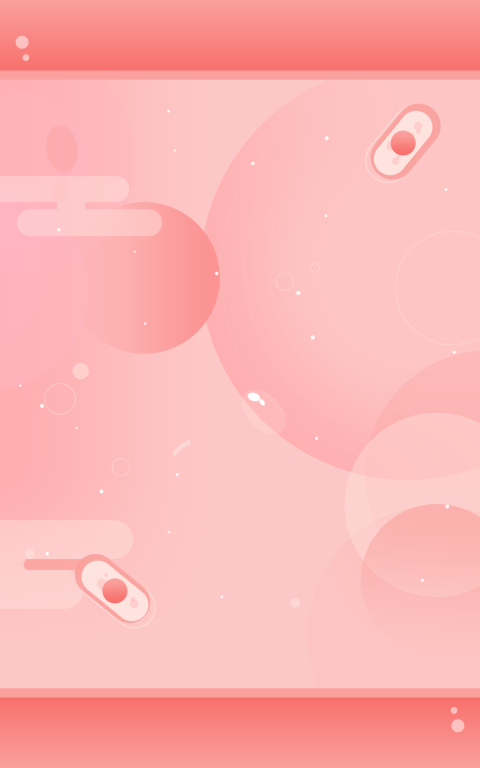
Reproduce this background procedurally as a Shadertoy shader.

```glsl
const vec3 BASE = vec3(0.99, 0.785, 0.78);
const vec3 ROSE = vec3(0.985, 0.58, 0.575);
const vec3 BLUSH = vec3(1.0, 0.67, 0.68);
const vec3 LILAC = vec3(1.0, 0.71, 0.76);
const vec3 CORAL = vec3(0.97, 0.44, 0.425);
const vec3 SALMON = vec3(0.98, 0.63, 0.615);
const vec3 CREAM = vec3(0.995, 0.89, 0.87);

float hash(float n) { return fract(sin(n * 127.1) * 4375.85); }

float disc(vec2 p, vec2 c, float r) { return length(p - c) - r; }

float ring(vec2 p, vec2 c, float r) { return abs(disc(p, c, r)) - 0.1; }

float box(vec2 p, vec2 c, vec2 halfSize) {
    vec2 q = abs(p - c) - halfSize;
    return length(max(q, 0.0)) + min(max(q.x, q.y), 0.0);
}

float capsule(vec2 p, vec2 a, vec2 b, float r) {
    vec2 ab = b - a;
    return length(p - a - ab * clamp(dot(p - a, ab) / dot(ab, ab), 0.0, 1.0)) - r;
}

float ellipse(vec2 p, vec2 c, vec2 radii, float angle) {
    float s = sin(angle), k = cos(angle);
    vec2 q = mat2(k, -s, s, k) * (p - c);
    return (length(q / radii) - 1.0) * min(radii.x, radii.y);
}

vec3 paint(vec3 under, vec3 tint, float d, float alpha, float aa) {
    return mix(under, tint, alpha * smoothstep(aa, -aa, d));
}

// Pill-shaped cell: shell, offset outline, spotted body, nucleus
vec3 cell(vec3 col, vec2 p, vec2 a, vec2 b, vec2 shift, float shell, float aa) {
    float outer = capsule(p, a - shift, b - shift, shell);
    float rim = abs(capsule(p, a + shift, b + shift, shell)) - 0.13;
    col = paint(col, CREAM, rim, 0.65, aa);
    col = paint(col, SALMON, outer, 0.9, aa);
    float body = capsule(p, a, b, 3.4);
    col = paint(col, CREAM, body, 1.0, aa);
    for (float i = 0.0; i < 7.0; i++) {
        vec2 c = mix(a, b, i / 6.0) + 4.0 * vec2(hash(i + 3.0) - 0.5, hash(i + 9.0) - 0.5);
        float spot = max(disc(p, c, 0.4 + 0.7 * hash(i)), body);
        col = paint(col, BLUSH, spot, 0.35, aa);
    }
    vec2 core = 0.5 * (a + b);
    vec3 nucleus = mix(CORAL, SALMON, smoothstep(-2.6, 2.6, p.y - core.y));
    return paint(col, nucleus, disc(p, core, 2.6), 1.0, aa);
}

void mainImage(out vec4 fragColor, in vec2 fragCoord) {
    // Canvas is 100 units wide
    vec2 p = fragCoord * 100.0 / iResolution.x;
    float top = iResolution.y * 100.0 / iResolution.x;
    float aa = 70.0 / iResolution.x;

    // Backdrop with a warm glow on the left
    float glow = smoothstep(48.0, -3.0, p.x) * smoothstep(22.0, 65.0, p.y);
    vec3 col = mix(BASE, BLUSH, 0.95 * glow);

    // Large sphere, deepest along its lower left rim
    vec2 hub = vec2(85.0, 103.3);
    float rim = smoothstep(14.0, 43.3, length(p - hub));
    float side = smoothstep(25.0, -42.0, dot(p - hub, vec2(0.85, 0.53)));
    col = paint(col, BLUSH, disc(p, hub, 43.3), 0.1 + 0.75 * rim * side, aa);
    for (float i = 0.0; i < 3.0; i++) {
        col = paint(col, CREAM, ring(p, hub + i, 39.0 - 4.0 * i), 0.12 * side, aa);
    }

    // Shaded disc and overlapping lilac circles
    float shade = smoothstep(13.0, 46.0, p.x);
    col = paint(col, ROSE, disc(p, vec2(30.0, 102.1), 15.8), shade, aa);
    col = paint(col, LILAC, disc(p, vec2(4.2, 126.7), 24.0), 0.3, aa);
    col = paint(col, LILAC, disc(p, vec2(-2.5, 99.6), 21.0), 0.5, aa);
    col = paint(col, LILAC, disc(p, vec2(2.1, 124.6), 16.7), 0.35, aa);
    col = paint(col, LILAC, disc(p, vec2(-8.3, 103.8), 17.5), 0.35, aa);
    col = paint(col, SALMON, ellipse(p, vec2(12.9, 129.0), vec2(3.2, 4.9), 0.15), 0.45, aa);
    col = paint(col, SALMON, ellipse(p, vec2(12.5, 120.4), vec2(1.8, 2.7), -0.2), 0.25, aa);

    // Translucent bubbles at the lower right
    float fade = smoothstep(30.0, 80.0, p.y);
    col = paint(col, SALMON, disc(p, vec2(102.0, 61.0), 26.0), 0.32 * fade, aa);
    fade = smoothstep(15.0, 55.0, p.y) * smoothstep(58.0, 100.0, p.x);
    col = paint(col, SALMON, disc(p, vec2(91.0, 27.7), 27.0), 0.08 + 0.3 * fade, aa);
    col = paint(col, CREAM, disc(p, vec2(91.0, 54.8), 19.2), 0.4, aa);
    fade = smoothstep(23.0, 55.0, p.y);
    col = paint(col, SALMON, disc(p, vec2(91.0, 39.2), 15.8), 0.6 * fade, aa);

    // Rounded clouds
    float cloud = capsule(p, vec2(-10.0, 120.6), vec2(24.2, 120.6), 2.7);
    cloud = min(cloud, capsule(p, vec2(6.3, 113.6), vec2(31.0, 113.6), 2.8));
    cloud = min(cloud, box(p, vec2(14.8, 117.3), vec2(2.9, 1.1)));
    cloud = min(cloud, capsule(p, vec2(-10.0, 47.6), vec2(23.7, 47.6), 4.05));
    cloud = min(cloud, capsule(p, vec2(-10.0, 37.2), vec2(13.4, 37.2), 4.05));
    cloud = min(cloud, box(p, vec2(-2.0, 42.4), vec2(7.2, 1.4)));
    col = paint(col, CREAM, cloud, 0.45, aa);
    col = paint(col, SALMON, capsule(p, vec2(6.0, 42.4), vec2(17.0, 42.4), 1.1), 0.8, aa);

    // Cells
    col = cell(col, p, vec2(81.3, 126.9), vec2(86.7, 133.5), vec2(-0.5, -0.3), 4.6, aa);
    col = cell(col, p, vec2(20.4, 39.8), vec2(27.5, 34.0), vec2(0.5, -0.5), 4.3, aa);

    // Fine rings and loose dots
    float rings = min(ring(p, vec2(94.2, 100.0), 11.8), ring(p, vec2(12.5, 76.9), 3.2));
    rings = min(rings, min(ring(p, vec2(59.3, 101.3), 1.8), ring(p, vec2(25.2, 62.7), 1.8)));
    col = paint(col, CREAM, min(rings, ring(p, vec2(65.6, 104.2), 0.9)), 0.45, aa);
    float dots = min(disc(p, vec2(16.8, 82.7), 1.7), disc(p, vec2(61.5, 34.4), 1.0));
    col = paint(col, CREAM, min(dots, disc(p, vec2(6.2, 44.6), 1.0)), 0.55, aa);
    for (float i = 0.0; i < 24.0; i++) {
        vec2 c = vec2(3.0 + 94.0 * hash(i + 1.3), 34.0 + 4.4 * (i + hash(i + 40.0)));
        col = paint(col, vec3(1.0), disc(p, c, 0.2 + 0.25 * hash(i + 70.0)), 0.85, aa);
    }

    // Glints
    col = paint(col, CREAM, ellipse(p, vec2(55.0, 74.2), vec2(5.5, 3.5), -0.8), 0.2, aa);
    col = paint(col, vec3(1.0), ellipse(p, vec2(52.9, 77.3), vec2(1.3, 0.85), -0.3), 1.0, aa);
    col = paint(col, vec3(1.0), ellipse(p, vec2(54.6, 76.2), vec2(0.75, 0.45), -0.9), 1.0, aa);
    float arc = max(ring(p, vec2(41.5, 62.0), 6.2) - 0.35, box(p, vec2(37.8, 66.8), vec2(1.8, 1.8)));
    col = paint(col, CREAM, arc, 0.6, aa);

    // Banded borders, mirrored top and bottom, each with two bubbles
    bool upper = p.y > 0.5 * top;
    float edge = upper ? top - p.y : p.y;
    col = paint(col, SALMON, edge - 16.6, 1.0, aa);
    col = paint(col, mix(SALMON, CORAL, edge / 14.7), edge - 14.7, 1.0, aa);
    vec2 q = vec2(upper ? p.x : 100.0 - p.x, edge);
    dots = min(disc(q, vec2(4.6, 8.8), 1.35), disc(q, vec2(5.4, 12.0), 0.7));
    col = paint(col, BASE, dots, 0.9, aa);

    fragColor = vec4(col, 1.0);
}
```
